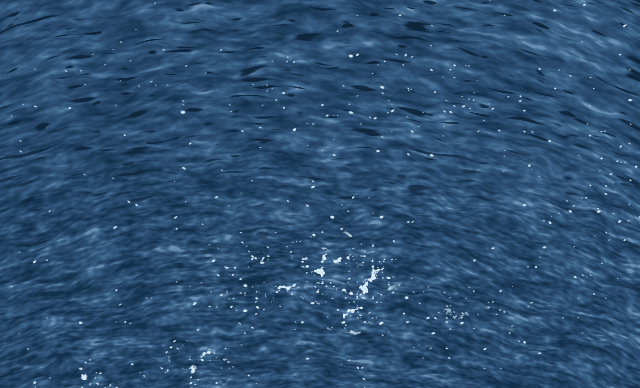
Reproduce this texture procedurally as a WebGL 2 fragment shader.

```glsl
#version 300 es
precision highp float;

uniform vec2 u_resolution;
out vec4 outColor;

vec2 hash22(vec2 p) {
    vec3 q = fract(vec3(p.xyx) * vec3(0.1031, 0.1030, 0.0973));
    q += dot(q, q.yzx + 33.33);
    return fract((q.xx + q.yz) * q.zy);
}

float gradientDot(vec2 cell, vec2 offset) {
    float angle = 6.2832 * hash22(cell + 71.0).x;
    return dot(vec2(cos(angle), sin(angle)), offset);
}

float noise(vec2 p) {
    vec2 i = floor(p), f = p - i;
    vec2 u = f * f * f * (f * (f * 6.0 - 15.0) + 10.0);
    vec2 e = vec2(1.0, 0.0);
    float low = mix(gradientDot(i, f), gradientDot(i + e.xy, f - e.xy), u.x);
    float high = mix(gradientDot(i + e.yx, f - e.yx), gradientDot(i + e.xx, f - e.xx), u.x);
    return mix(low, high, u.y);
}

float blob(vec2 p, vec2 center, vec2 size) {
    vec2 d = (p - center) / size;
    return exp(-dot(d, d));
}

// Wave crests follow broad arcs with an uneven, wandering course
vec2 bendToArcs(vec2 p) {
    float x = p.x - 0.72;
    vec2 q = vec2(p.x, p.y + 0.21 * x * x);
    q.y += 0.022 * noise(p * vec2(4.0, 6.0)) + 0.009 * noise(q * vec2(14.0, 22.0) + 5.0);
    return q;
}

// Narrow lines along the noise contours, zero between them
float ridge(vec2 p) {
    return max(1.0 - 6.0 * abs(noise(p)), 0.0);
}

// Brightness of the surface, roughly zero mean and unit deviation
float waveTone(vec2 p, vec2 q, float chop) {
    float tone = 0.5 * noise(q * vec2(1.8, 4.0) + 2.0);
    tone += 1.4 * noise(q * vec2(5.0, 20.0) + 11.0);
    tone += 2.2 * noise(q * vec2(10.0, 42.0) + 23.0);
    tone += mix(1.5, 2.2, chop) * noise(q * vec2(23.0, 80.0) + 37.0);
    tone += mix(0.7, 1.9, chop) * noise(q * vec2(55.0, 135.0) + 53.0);
    tone += 0.6 * ridge(q * vec2(8.0, 32.0) + 67.0) - 0.6 * ridge(q * vec2(11.0, 44.0) + 83.0);
    return tone - 0.14 + 0.3 * (p.x - 0.8) + 0.35 * (p.y - 0.5);
}

vec3 waterColor(float tone) {
    vec3 c = mix(vec3(0.075, 0.19, 0.30), vec3(0.11, 0.24, 0.36), smoothstep(-2.4, -1.2, tone));
    c = mix(c, vec3(0.16, 0.29, 0.43), smoothstep(-1.3, -0.25, tone));
    c = mix(c, vec3(0.20, 0.35, 0.50), smoothstep(-0.25, 0.6, tone));
    c = mix(c, vec3(0.26, 0.42, 0.57), smoothstep(0.6, 1.35, tone));
    return mix(c, vec3(0.41, 0.56, 0.70), smoothstep(1.3, 2.3, tone));
}

// Thin dark lenses on the steep wave fronts
float darkStrokes(vec2 q, vec2 frequency, float threshold) {
    return smoothstep(threshold, threshold + 0.12, noise(q * frequency));
}

float foamArea(vec2 p) {
    float area = blob(p, vec2(0.91, 0.27), vec2(0.09, 0.15));
    area += 0.8 * blob(p, vec2(0.68, 0.29), vec2(0.16, 0.08));
    area += 0.9 * blob(p, vec2(0.51, 0.05), vec2(0.10, 0.07));
    area += 0.7 * blob(p, vec2(0.25, 0.03), vec2(0.09, 0.05));
    return area + 0.5 * blob(p, vec2(1.18, 0.21), vec2(0.18, 0.07));
}

float foamStrand(vec2 p) {
    float wander = 0.25 * noise(p * 28.0);
    return 1.0 - smoothstep(0.03, 0.15, abs(noise(p * vec2(9.0, 12.0) + 3.0) + wander));
}

float glintDensity(vec2 p) {
    float glints = blob(p, vec2(1.05, 0.76), vec2(0.42, 0.10));
    glints += 1.2 * blob(p, vec2(1.58, 0.52), vec2(0.14, 0.20));
    glints += 0.6 * blob(p, vec2(0.35, 0.80), vec2(0.28, 0.05));
    return 0.004 + 0.03 * glints + foamArea(p) * (0.03 + 0.30 * foamStrand(p));
}

// One speck per chosen grid cell, kept inside its cell
float specks(vec2 p, float cellSize, float seed, float pixel) {
    vec2 cell = floor(p / cellSize);
    vec2 pick = hash22(cell + seed);
    vec2 shape = hash22(cell + seed + 19.0);
    vec2 d = p - (cell + 0.35 + 0.3 * shape) * cellSize;
    float radius = cellSize * mix(0.09, 0.25, pick.y * pick.y);
    d.y += d.x * (shape.x - 0.5);
    float dist = length(d * vec2(mix(0.65, 1.0, shape.y), 1.15)) - radius;
    float chosen = step(pick.x, glintDensity((cell + 0.5) * cellSize));
    return chosen * (1.0 - smoothstep(-0.5 * pixel, 0.8 * pixel, dist)) * mix(0.7, 1.0, pick.y);
}

void main() {
    float pixel = 1.0 / u_resolution.y;
    vec2 p = gl_FragCoord.xy * pixel;
    vec2 q = bendToArcs(p);
    float chop = 1.0 - smoothstep(0.25, 0.8, p.y);
    vec3 color = waterColor(waveTone(p, q, chop));

    // Dark wave fronts, strongest in the calmer far water
    float strokes = max(darkStrokes(q, vec2(7.0, 54.0), 0.35), darkStrokes(q + 7.0, vec2(14.0, 76.0), 0.37));
    color = mix(color, vec3(0.045, 0.13, 0.215), strokes * mix(0.9, 0.35, chop));

    // Scattered glints and clotted foam
    float white = 0.0;
    for (int i = 0; i < 3; i++) {
        float layer = float(i);
        white = max(white, specks(p + layer * 0.007, 0.016 - 0.003 * layer, 40.0 * layer + 9.0, pixel));
    }
    float clots = noise(p * vec2(42.0, 52.0)) + 0.5 * noise(p * 110.0);
    float foam = foamArea(p) * foamStrand(p) + 0.5 * blob(p, vec2(0.94, 0.30), vec2(0.06, 0.04));
    white = max(white, smoothstep(0.16, 0.34, clots + 0.2 * foam - 0.1) * smoothstep(0.3, 0.6, foam));
    color = mix(color, vec3(0.83, 0.91, 0.95), white);

    outColor = vec4(color, 1.0);
}
```
